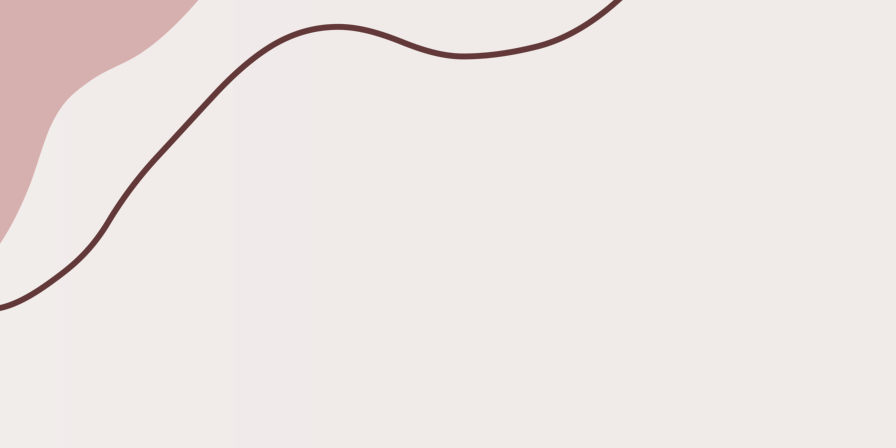
Reproduce this background procedurally as a WebGL 1 fragment shader.

```glsl
precision highp float;
// Pale background with a rose blob in the upper left corner and a flowing brown line.

uniform vec2 u_resolution;

// Extends a curve from knot a to knot b; knots hold (x, height, slope).
// Returns (height, slope) at x, continuing straight past b.
vec2 span(vec2 curve, float x, vec3 a, vec3 b) {
  if (x < a.x) return curve;
  if (x > b.x) return vec2(b.y + b.z * (x - b.x), b.z);
  float w = b.x - a.x;
  float t = (x - a.x) / w;
  float rise = b.y - a.y;
  float c2 = 3.0 * rise - w * (2.0 * a.z + b.z);
  float c3 = w * (a.z + b.z) - 2.0 * rise;
  return vec2(a.y + t * (w * a.z + t * (c2 + t * c3)),
              a.z + t * (2.0 * c2 + 3.0 * t * c3) / w);
}

// Approximate signed distance to a curve, positive above it
float curveDistance(float y, vec2 curve) {
  return (y - curve.x) / sqrt(1.0 + curve.y * curve.y);
}

vec2 blobEdge(float x) {
  vec3 a = vec3(0.0, 0.456, 1.5);
  vec3 b = vec3(0.065, 0.583, 2.5);
  vec3 c = vec3(0.112, 0.716, 2.2);
  vec3 d = vec3(0.195, 0.815, 0.75);
  vec3 e = vec3(0.3125, 0.88, 0.65);
  vec3 f = vec3(0.443, 1.0, 1.15);
  vec2 curve = span(a.yz, x, a, b);
  curve = span(curve, x, b, c);
  curve = span(curve, x, c, d);
  curve = span(curve, x, d, e);
  return span(curve, x, e, f);
}

vec2 flowingLine(float x) {
  vec3 a = vec3(0.0, 0.3125, 0.22);
  vec3 b = vec3(0.13, 0.383, 0.75);
  vec3 c = vec3(0.242, 0.505, 1.65);
  vec3 d = vec3(0.352, 0.651, 1.08);
  vec3 e = vec3(0.482, 0.792, 1.07);
  vec3 f = vec3(0.599, 0.893, 0.64);
  vec3 g = vec3(0.755, 0.94, 0.0);
  vec3 h = vec3(0.898, 0.906, -0.4);
  vec3 i = vec3(1.034, 0.874, 0.0);
  vec3 j = vec3(1.198, 0.896, 0.25);
  vec3 k = vec3(1.38, 1.0, 0.9);
  vec2 curve = span(a.yz, x, a, b);
  curve = span(curve, x, b, c);
  curve = span(curve, x, c, d);
  curve = span(curve, x, d, e);
  curve = span(curve, x, e, f);
  curve = span(curve, x, f, g);
  curve = span(curve, x, g, h);
  curve = span(curve, x, h, i);
  curve = span(curve, x, i, j);
  return span(curve, x, j, k);
}

void main() {
  vec2 p = gl_FragCoord.xy / u_resolution.y;
  float soft = 0.8 / u_resolution.y;

  // Paper, slightly warmer toward the left
  vec3 color = mix(vec3(0.945, 0.928, 0.92), vec3(0.942, 0.918, 0.915),
                   smoothstep(0.0, 0.9, p.x));

  // Corner blob
  float blob = curveDistance(p.y, blobEdge(p.x));
  color = mix(color, vec3(0.84, 0.69, 0.685), smoothstep(-soft, soft, blob));

  // Flowing line
  float line = abs(curveDistance(p.y, flowingLine(p.x))) - 0.0066;
  color = mix(color, vec3(0.385, 0.225, 0.22), 1.0 - smoothstep(-soft, soft, line));

  gl_FragColor = vec4(color, 1.0);
}
```
